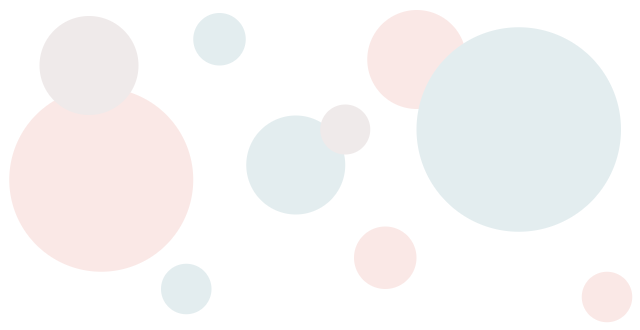
A WebGL 1 fragment shader for this background:

```glsl
precision highp float;
// Flat pastel discs in blush, mist blue and warm grey scattered on white.
// Each disc is a circle distance function with a one-pixel soft edge,
// painted back to front in units where the canvas is 132 high.

uniform vec2 u_resolution;

const float CANVAS_HEIGHT = 132.0;
const vec3 WHITE = vec3(1.0);
const vec3 BLUSH = vec3(0.980, 0.910, 0.902);
const vec3 MIST = vec3(0.890, 0.929, 0.937);
const vec3 WARM_GREY = vec3(0.937, 0.916, 0.916);

// Signed distance to a circle: negative inside
float circleDistance(vec2 point, vec2 center, float radius) {
    return length(point - center) - radius;
}

// Lays a disc over the colour beneath it
vec3 paintDisc(vec3 base, vec3 tint, vec2 point, vec2 center, float radius, float pixel) {
    float edge = circleDistance(point, center, radius);
    float coverage = clamp(0.5 - edge / pixel, 0.0, 1.0);
    return mix(base, tint, coverage);
}

void main() {
    float pixel = CANVAS_HEIGHT / u_resolution.y;
    vec2 p = gl_FragCoord.xy * pixel;
    vec3 color = WHITE;

    // Left group: large blush disc under a grey one
    color = paintDisc(color, BLUSH, p, vec2(40.5, 60.1), 36.8, pixel);
    color = paintDisc(color, WARM_GREY, p, vec2(35.6, 105.8), 19.8, pixel);
    color = paintDisc(color, MIST, p, vec2(87.8, 116.3), 10.5, pixel);
    color = paintDisc(color, MIST, p, vec2(74.5, 16.4), 10.1, pixel);

    // Middle group: mist disc with a small grey overlap
    color = paintDisc(color, MIST, p, vec2(118.3, 66.0), 19.8, pixel);
    color = paintDisc(color, WARM_GREY, p, vec2(138.1, 80.2), 10.0, pixel);
    color = paintDisc(color, BLUSH, p, vec2(154.1, 28.9), 12.5, pixel);

    // Right group: blush disc behind the largest mist disc
    color = paintDisc(color, BLUSH, p, vec2(166.7, 108.2), 19.8, pixel);
    color = paintDisc(color, MIST, p, vec2(207.5, 80.2), 40.9, pixel);
    color = paintDisc(color, BLUSH, p, vec2(242.8, 13.2), 10.1, pixel);

    gl_FragColor = vec4(color, 1.0);
}
```
